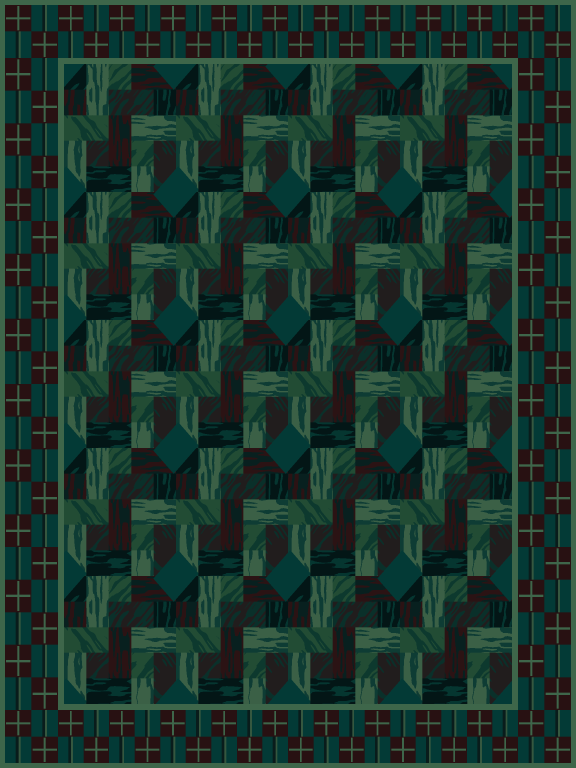
Write a Shadertoy shader that draws this pattern.

```glsl
// A rug: a checked double border with thin crosses around a 4 x 5 field of
// woven patchwork. Each field tile is a 5 x 5 grid of grained patches whose
// corners carry a plain diamond; grain is value noise stretched along a patch.

const vec2  RUG       = vec2(576.0, 768.0); // design units across the canvas
const float EDGE      = 5.0;                // outer frame width
const float BORDER    = 58.0;               // where the border ends
const float FIELD     = 64.0;               // where the patchwork starts
const vec2  TILES     = vec2(4.0, 5.0);     // repeats across and down
const vec2  CHECKS    = vec2(18.0, 20.0);   // border checks between corners
const float CROSS     = 0.036;              // half width of cross lines
const float LEAN      = 0.10;               // skew of the diamonds
const vec2  GRAIN     = vec2(0.055, 0.50);  // grain frequency along, across
const int   SAMPLES   = 3;                  // antialiasing grid per side

const vec3 TEAL   = vec3(0.010, 0.228, 0.212);
const vec3 SAGE   = vec3(0.245, 0.400, 0.290);
const vec3 MAROON = vec3(0.155, 0.068, 0.072);
const vec3 SHADOW = vec3(0.035, 0.110, 0.105);

// Patch codes, top row first: tens = yarn, units = grain direction.
// Yarn: 0 sage, 1 moss, 2 maroon, 3 umber, 4 black.
// Direction: 0 level, 1 upright, 2 rising, 3 falling.
const int PATCHES[25] = int[25](
    42,  1, 12, 20, 20,
    21,  1, 32, 32, 41,
    13, 13, 21,  0,  0,
     1, 32, 21, 12, 33,
     1, 40, 40,  1, 33);

float hash(vec2 p) {
    vec3 q = fract(vec3(p.xyx) * 0.1031);
    q += dot(q, q.yzx + 33.33);
    return fract((q.x + q.y) * q.z);
}

float valueNoise(vec2 p) {
    vec2 i = floor(p), f = fract(p);
    f = f * f * (3.0 - 2.0 * f);
    return mix(mix(hash(i), hash(i + vec2(1, 0)), f.x),
               mix(hash(i + vec2(0, 1)), hash(i + vec2(1, 1)), f.x), f.y);
}

// Streaky threads: 1 on a thread, 0 on the ground
float threads(vec2 p, int direction, float seed, float cover) {
    vec2 along = direction == 0 ? vec2(1, 0)
               : direction == 1 ? vec2(0, 1)
               : direction == 2 ? vec2(0.64, -0.77) : vec2(0.60, 0.80);
    vec2 g = vec2(dot(p, along), dot(p, vec2(-along.y, along.x)));
    g.y += 1.6 * valueNoise(g * vec2(0.14, 0.10) + seed);
    return step(valueNoise(g * GRAIN + seed * 7.3 + 60.0), cover);
}

vec3 patchColor(vec2 p, int code) {
    int yarn = code / 10, direction = code - 10 * yarn;
    vec3 ground = SAGE * 0.94, thread = vec3(0.055, 0.235, 0.205);
    float cover = 0.42;
    if (yarn == 1) {
        ground = vec3(0.135, 0.300, 0.205);
        thread = vec3(0.050, 0.225, 0.180);
        cover = 0.40;
    } else if (yarn == 2) {
        ground = vec3(0.170, 0.075, 0.080);
        thread = vec3(0.030, 0.125, 0.120);
        cover = 0.46;
    } else if (yarn == 3) {
        ground = vec3(0.130, 0.115, 0.115);
        thread = vec3(0.040, 0.190, 0.165);
        cover = 0.36;
    } else if (yarn == 4) {
        ground = vec3(0.010, 0.085, 0.085);
        thread = vec3(0.020, 0.210, 0.190);
        cover = 0.36;
    }
    return mix(ground, thread, threads(p, direction, float(code), cover));
}

vec3 fieldColor(vec2 p) {
    vec2 tile = (RUG - 2.0 * FIELD) / TILES;
    vec2 local = mod(p - FIELD, tile);
    vec2 grid = 5.0 * local / tile;
    // Plain diamond centred on each tile corner, one patch in radius
    vec2 d = mod(grid + 2.5, 5.0) - 2.5;
    d += LEAN * d.yx;
    if (abs(d.x) + abs(d.y) < 1.0) return TEAL;
    ivec2 cell = min(ivec2(grid), ivec2(4));
    return patchColor(local, PATCHES[cell.y * 5 + cell.x]);
}

vec3 borderColor(vec2 p) {
    // Two checks per corner, then evenly divided sides
    float corner = (BORDER - EDGE) / 2.0;
    vec2 inner = clamp(p, vec2(BORDER), RUG - BORDER);
    vec2 grid = 2.0 + (inner - BORDER) / (RUG - 2.0 * BORDER) * CHECKS
              + (p - inner) / corner;
    vec2 cell = floor(grid), f = fract(grid) - 0.5;
    if (mod(cell.x + cell.y, 2.0) < 0.5) {
        bool line = min(abs(f.x), abs(f.y)) < CROSS;
        return line && max(abs(f.x), abs(f.y)) < 0.46 ? SAGE : MAROON;
    }
    // Shaded upright stripe on the plain checks
    if (abs(f.x - 0.05) < CROSS) return SAGE * 0.85;
    return abs(f.x + 0.04) < 0.055 ? SHADOW : TEAL;
}

vec3 rugColor(vec2 p) {
    vec2 m = min(p, RUG - p);
    float inset = min(m.x, m.y);
    if (inset > FIELD) return fieldColor(p);
    return inset < EDGE || inset > BORDER ? SAGE : borderColor(p);
}

void mainImage(out vec4 fragColor, in vec2 fragCoord) {
    vec3 sum = vec3(0.0);
    for (int i = 0; i < SAMPLES * SAMPLES; i++) {
        vec2 shift = (vec2(i % SAMPLES, i / SAMPLES) + 0.5) / float(SAMPLES) - 0.5;
        vec2 uv = (fragCoord + shift) / iResolution.xy;
        sum += rugColor(vec2(uv.x, 1.0 - uv.y) * RUG);
    }
    fragColor = vec4(sum / float(SAMPLES * SAMPLES), 1.0);
}
```
